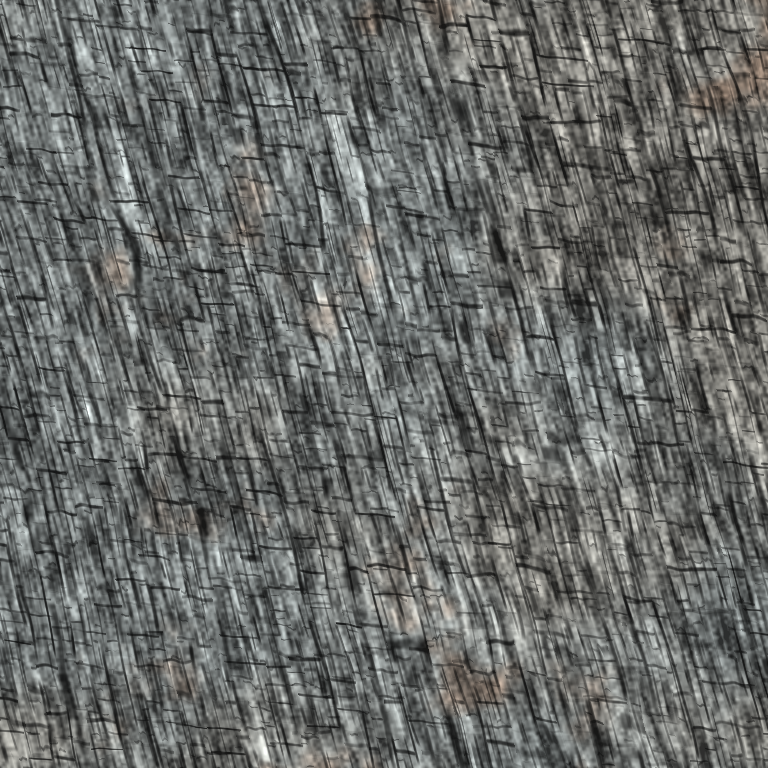
Give the GLSL for this texture, as a WebGL 2 fragment shader.

```glsl
#version 300 es
precision highp float;
// Weathered, checked timber: steep slanted grain broken by short cross cracks.
// Stretched value noise makes the fibres; three sizes of irregular staggered
// blocks add tone steps and dark cracks; broad noise tints the surface.

#define GRAIN_SLANT 0.26
#define CROSS_SLANT 0.08
#define COARSE_BLOCK vec2(0.038, 0.056)
#define FINE_BLOCK vec2(0.021, 0.034)
#define SLAT_BLOCK vec2(0.0095, 0.046)
#define CRACK_WIDTH 0.0030
#define BASE_TONE 0.455
#define FIBRE_CONTRAST 0.30
#define GRIT_CONTRAST 0.25
#define BLOCK_CONTRAST 0.10
#define COOL_TINT vec3(0.965, 1.01, 1.005)
#define WARM_TINT vec3(1.015, 1.005, 0.96)

uniform vec2 u_resolution;
out vec4 fragColor;

float hash(vec2 p) {
    vec3 q = fract(p.xyx * 0.1031);
    q += dot(q, q.yzx + 33.33);
    return fract((q.x + q.y) * q.z);
}

float noise(vec2 p) {
    vec2 cell = floor(p);
    vec2 f = fract(p);
    f = f * f * (3.0 - 2.0 * f);
    float low = mix(hash(cell), hash(cell + vec2(1, 0)), f.x);
    float high = mix(hash(cell + vec2(0, 1)), hash(cell + vec2(1, 1)), f.x);
    return mix(low, high, f.y);
}

float fbm(vec2 p) {
    float sum = 0.0;
    float weight = 0.533;
    for (int i = 0; i < 4; i++) {
        sum += weight * noise(p);
        p = p * 2.03 + 17.3;
        weight *= 0.5;
    }
    return sum;
}

// Soft line of half width w at distance d
float line(float d, float w) {
    float pixel = 1.0 / u_resolution.y;
    return 1.0 - smoothstep(w * 0.2, w + 0.3 * pixel, d);
}

// Staggered blocks in grain space: x = tone from -0.5 to 0.5, y = crack depth
vec2 blocks(vec2 g, vec2 size, float crackWidth, float seed) {
    vec2 s = g / size;
    float across = s.x + 0.9 * noise(vec2(s.x * 0.8, seed));
    across += 0.35 * (noise(vec2(s.x * 0.5, s.y * 0.5) + seed) - 0.5);
    float column = floor(across);

    float pace = 0.7 + 0.6 * hash(vec2(column, seed));
    float along = s.y * pace + 9.0 * hash(vec2(column, seed + 5.0));
    along += 0.9 * noise(vec2(column * 3.0, along * 0.8));

    // Each cross crack is nearly straight, with its own small tilt
    float tilt = hash(vec2(column + 3.0, floor(s.y) + seed)) - 0.5;
    along += 0.12 * tilt * (fract(across) - 0.5) * size.x / size.y;
    along += 0.10 * (noise(s * vec2(2.5, 1.0) + seed) - 0.5);
    float row = floor(along);

    vec2 toEdge = abs(vec2(across, along) - floor(vec2(across, along) + 0.5));
    toEdge *= size;

    // Cracks fade in and out along the grain and vary from block to block
    float side = floor(across + 0.5);
    float sideDepth = smoothstep(0.35, 0.8, noise(vec2(side * 7.0 + seed, s.y * 1.6)));
    float endDepth = smoothstep(0.25, 0.8, hash(vec2(column + seed, floor(along + 0.5))));
    endDepth *= 0.6 + 0.6 * noise(s * 4.0 + seed);
    float crack = max(sideDepth * line(toEdge.x, crackWidth),
                      endDepth * line(toEdge.y, crackWidth));

    float inside = smoothstep(0.0, 1.2 / u_resolution.y, min(toEdge.x, toEdge.y));
    float tone = (hash(vec2(column, row + seed)) - 0.5) * inside;
    return vec2(tone, min(crack, 1.0));
}

void main() {
    vec2 p = gl_FragCoord.xy / u_resolution.y;

    // Grain space: x runs across the fibres, y along them
    vec2 g = vec2(p.x + GRAIN_SLANT * p.y, p.y + CROSS_SLANT * p.x) + 2.0;
    g.x += 0.022 * (noise(p * 2.3 + 4.0) - 0.5);
    g += 0.004 * (vec2(noise(p * 15.0), noise(p * 18.0 + 9.0)) - 0.5);

    vec2 coarse = blocks(g, COARSE_BLOCK, CRACK_WIDTH, 11.0);
    vec2 fine = blocks(g, FINE_BLOCK, CRACK_WIDTH * 0.85, 37.0);
    vec2 slat = blocks(g, SLAT_BLOCK, CRACK_WIDTH * 0.65, 71.0);

    // Fibres, pale slivers and grit
    float fibre = noise(g * vec2(135.0, 20.0)) + noise(g * vec2(215.0, 42.0) + 50.0) - 1.0;
    float sliver = pow(noise(g * vec2(105.0, 17.0) + 23.0), 4.0);
    float grit = noise(p * 200.0) - 0.5;
    float patches = fbm(g * vec2(11.0, 4.0)) - 0.5;

    float tone = BASE_TONE + FIBRE_CONTRAST * fibre + GRIT_CONTRAST * grit;
    tone += BLOCK_CONTRAST * (coarse.x + fine.x + slat.x);
    tone += 0.23 * patches + 0.26 * sliver;
    tone = max(tone, 0.18);
    tone *= (1.0 - 0.66 * coarse.y) * (1.0 - 0.5 * fine.y) * (1.0 - 0.4 * slat.y);
    tone = max(tone, 0.09);

    // Cool to warm drift with a few faint rusty stains
    float warmth = smoothstep(0.35, 0.8, fbm(p * 4.0 + 8.0) + 0.25 * (p.x - 0.5));
    vec3 color = tone * mix(COOL_TINT, WARM_TINT, warmth);
    float rust = smoothstep(0.64, 0.85, fbm(p * 9.0 + 31.0));
    color *= mix(vec3(1.0), vec3(1.08, 0.95, 0.88), rust);

    fragColor = vec4(clamp(color, 0.0, 1.0), 1.0);
}
```
